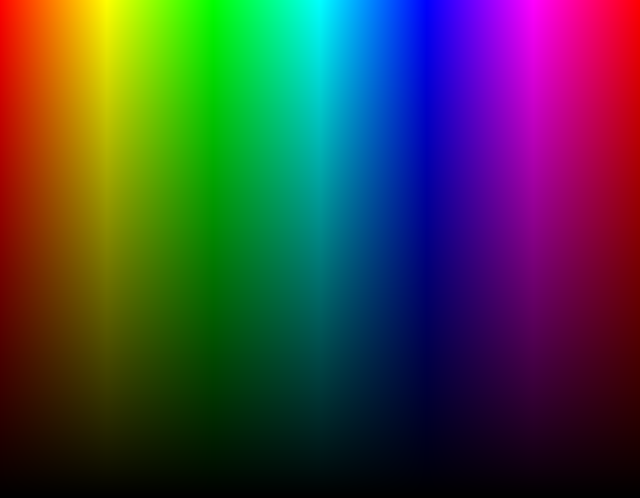
This background is drawn by a Shadertoy shader. Its source:

```glsl
const float HUE_START = 0.0;   // hue at the left edge, in turns
const float HUE_TURNS = 1.0;   // turns of hue across the canvas
const float BLACK_LEVEL = 0.0; // height where the fade reaches black
const float FULL_LEVEL = 1.0;  // height where colours are at full strength

// Fully saturated colour for a hue in turns
vec3 hueToRgb(float hue) {
    vec3 phase = fract(hue + vec3(0.0, 2.0, 1.0) / 3.0);
    return clamp(abs(phase * 6.0 - 3.0) - 1.0, 0.0, 1.0);
}

void mainImage(out vec4 fragColor, in vec2 fragCoord) {
    vec2 uv = fragCoord / iResolution.xy;

    // Spectrum from left to right
    vec3 spectrum = hueToRgb(HUE_START + HUE_TURNS * uv.x);

    // Linear fade to black towards the bottom
    float brightness = clamp((uv.y - BLACK_LEVEL) / (FULL_LEVEL - BLACK_LEVEL), 0.0, 1.0);

    fragColor = vec4(spectrum * brightness, 1.0);
}
```
